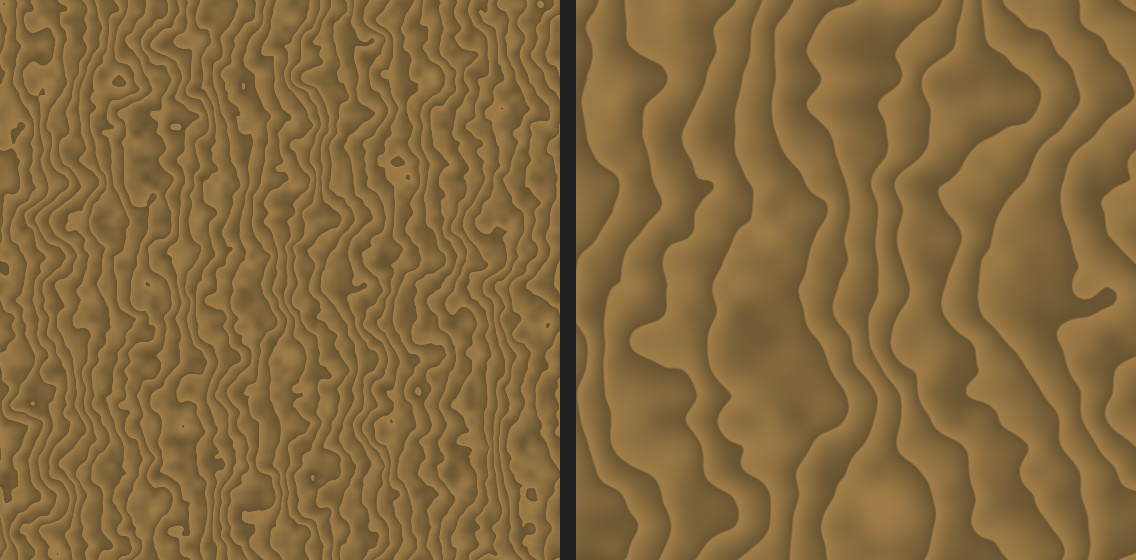
Left, the full canvas; right, a detail of the centre.
Give the GLSL for this texture, as a three.js fragment shader.

```glsl
// Wind-rippled sand: upright wavy ridges that darken to the right and break sharply to light.
varying vec2 vUv;

#define RIPPLES 33.0
#define WARP_SCALE 16.0
#define WARP_AMOUNT 2.2
#define WARP_GAIN 0.44
#define OCTAVES 3
#define EDGE_WIDTH 0.0016
#define SUNLIT vec3(0.632, 0.494, 0.283)
#define SHADED vec3(0.398, 0.322, 0.190)

float hash(vec2 cell) {
  vec3 p = fract(cell.xyx * 0.1031);
  p += dot(p, p.yzx + 33.33);
  return fract((p.x + p.y) * p.z);
}

float valueNoise(vec2 p) {
  vec2 cell = floor(p);
  vec2 f = fract(p);
  vec2 blend = f * f * (3.0 - 2.0 * f);
  float low = mix(hash(cell), hash(cell + vec2(1.0, 0.0)), blend.x);
  float high = mix(hash(cell + vec2(0.0, 1.0)), hash(cell + vec2(1.0, 1.0)), blend.x);
  return mix(low, high, blend.y);
}

// Layered noise that bends the ridges
float warp(vec2 uv) {
  vec2 p = uv * WARP_SCALE + 7.3;
  float amplitude = 1.0;
  float sum = 0.0;
  for (int i = 0; i < OCTAVES; i++) {
    sum += amplitude * valueNoise(p);
    amplitude *= WARP_GAIN;
    p = p * 2.0 + 19.7;
  }
  return sum;
}

// Ridge count from the left edge, bent by the warp
float ripplePhase(vec2 uv) {
  return uv.x * RIPPLES + WARP_AMOUNT * warp(uv);
}

void main() {
  float phase = ripplePhase(vUv);

  // Slope of the phase keeps the crest edge equally thin everywhere
  vec2 stepSize = vec2(0.0005, 0.0);
  vec2 slope = vec2(ripplePhase(vUv + stepSize.xy), ripplePhase(vUv + stepSize.yx)) - phase;
  float edge = clamp(length(slope) / stepSize.x * EDGE_WIDTH, 0.002, 0.3);

  // Sawtooth shading with a smoothed drop at each crest
  float ramp = fract(phase);
  float shade = ramp * (1.0 - smoothstep(1.0 - edge, 1.0, ramp));
  gl_FragColor = vec4(mix(SUNLIT, SHADED, shade), 1.0);
}
```
